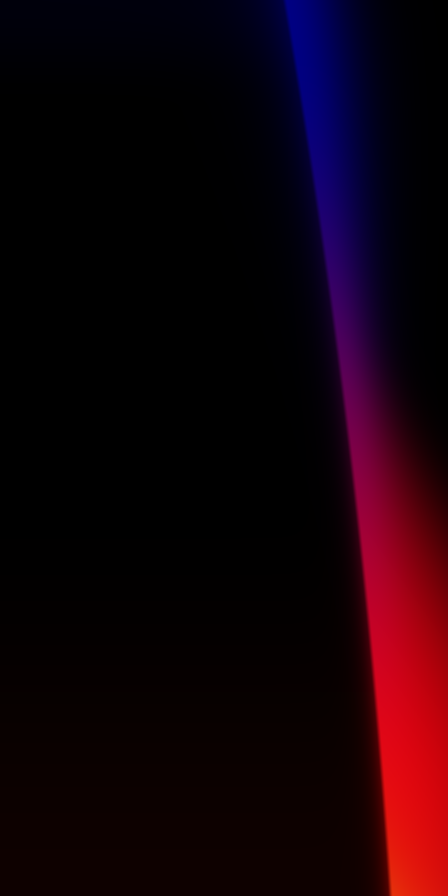
Reproduce this background procedurally as a Shadertoy shader.

```glsl
// A curved blade of light on black: blue at the top, crimson below, ember at the foot.
// A quadratic curve gives its sharp left edge; the signed distance across it drives
// Gaussian falloff on the lit side and thin exponential glows on the dark side.

// Horizontal position of the blade's edge at height y
float edgeX(float y) {
    return 0.872 - y * (0.127 + 0.11 * y);
}

// Soft falloff from the edge into the lit side
float falloff(float d, float width) {
    return exp(-d * d / (width * width));
}

void mainImage(out vec4 fragColor, in vec2 fragCoord) {
    vec2 uv = fragCoord / iResolution.xy;
    float d = uv.x - edgeX(uv.y);
    float inside = max(d, 0.0);
    float outside = max(-d, 0.0);

    // Strength of each hue along the blade
    float blue = 0.51 * smoothstep(0.0, 1.0, uv.y);
    float red = 0.9 * (1.0 - smoothstep(0.1, 0.95, uv.y));

    // Lit side: the red fan widens towards the foot
    float redWidth = mix(0.45, 0.08, smoothstep(0.0, 0.65, uv.y));
    float blueWidth = mix(0.09, 0.14, smoothstep(0.5, 1.0, uv.y));
    vec3 lit = vec3(1.0, 0.0, 0.05) * red * falloff(inside, redWidth);
    lit.b += blue * falloff(inside, blueWidth);
    lit.g += 0.21 * exp(-uv.y / 0.09 - inside / 0.11);

    // Dark side: narrow halo beside the edge
    vec3 halo = vec3(0.36 * red * exp(-outside / 0.022), 0.0, 0.0);
    halo.b = 0.45 * blue * exp(-outside / mix(0.015, 0.07, uv.y * uv.y));

    // Faint ambient warmth below and cool haze above
    vec3 ambient = vec3(0.055, 0.004, 0.0) * (1.0 - smoothstep(0.0, 0.45, uv.y));
    ambient.b += 0.045 * smoothstep(0.88, 1.0, uv.y);

    float softness = max(0.006, 1.0 / iResolution.x);
    vec3 color = mix(halo + ambient, lit, smoothstep(-softness, softness, d));
    fragColor = vec4(color, 1.0);
}
```
